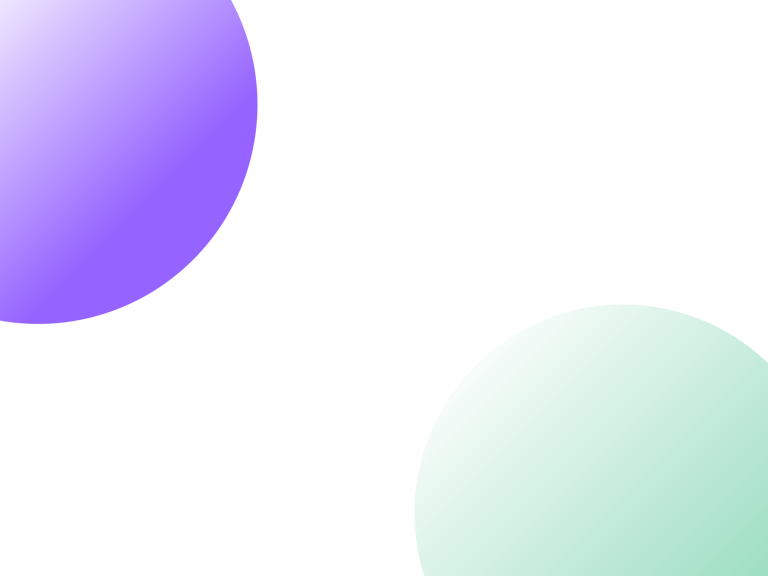
Reproduce this background procedurally as a Shadertoy shader.

```glsl
const vec3 WHITE = vec3(1.0);
const vec3 VIOLET = vec3(0.585, 0.388, 1.0);
const vec3 MINT = vec3(0.524, 0.84, 0.705);

// Antialiased coverage of a disc
float discMask(vec2 p, float radius, float pixel) {
    return 1.0 - smoothstep(-0.75 * pixel, 0.75 * pixel, length(p) - radius);
}

// Linear ramp from upper left to lower right, centred on p = 0
vec3 diagonalRamp(vec2 p, float halfSpan, vec3 startColor, vec3 endColor) {
    float along = dot(p, normalize(vec2(1.0, -1.0)));
    float t = clamp(0.5 + 0.5 * along / halfSpan, 0.0, 1.0);
    return mix(startColor, endColor, t);
}

// Paints a gradient disc over the base colour
vec3 paintDisc(vec3 base, vec2 p, float radius, float spread, vec3 tint, float pixel) {
    vec3 fill = diagonalRamp(p, radius * spread, WHITE, tint);
    return mix(base, fill, discMask(p, radius, pixel));
}

void mainImage(out vec4 fragColor, in vec2 fragCoord) {
    // Canvas height is one unit
    float pixel = 1.0 / iResolution.y;
    vec2 uv = fragCoord * pixel;

    vec3 color = WHITE;
    color = paintDisc(color, uv - vec2(0.066, 0.8186), 0.381, 0.67, VIOLET, pixel);
    color = paintDisc(color, uv - vec2(1.0816, 0.1094), 0.362, 1.153, MINT, pixel);

    fragColor = vec4(color, 1.0);
}
```
